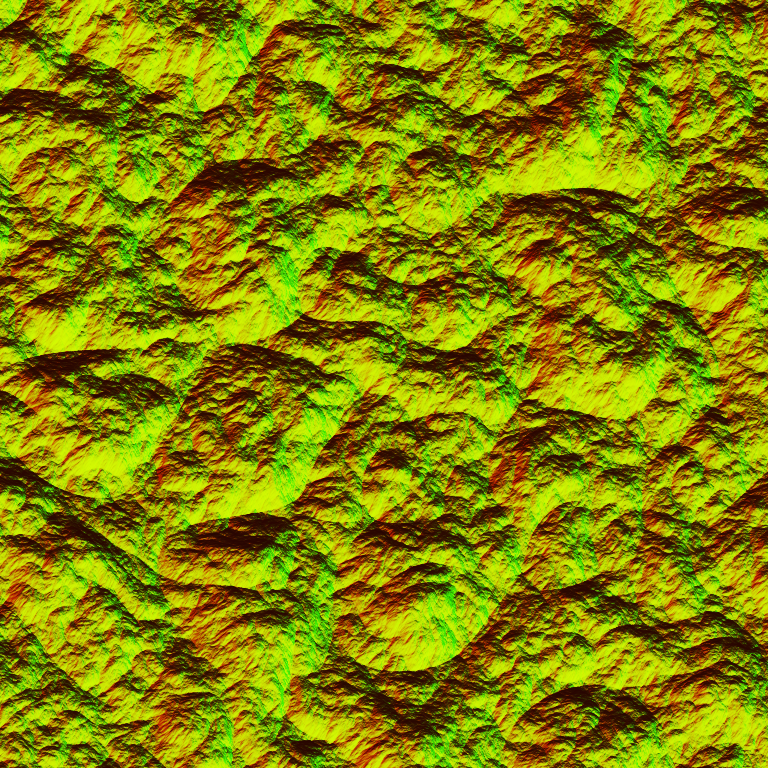
Give the GLSL for this texture, as a Shadertoy shader.

```glsl
// Rugged rock relief under two coloured lights.
// Folded noise octaves form sharp ridges; a green and a red light from
// slightly different sides shade the slopes lime, brown and dark green.

const int OCTAVES = 7;
const float BASE_CELLS = 4.6;       // largest folds across the canvas
const float GAIN = 0.48;            // height kept from octave to octave
const float SLOPE_STEP = 0.0016;    // slope sampling distance, canvas units
const float STEEPNESS = 0.78;

const vec2 GREEN_LIGHT = vec2(-0.30, 0.95);
const vec2 RED_LIGHT = vec2(0.34, 0.94);
const vec2 STREAK = vec2(0.13, 0.22);   // drags fine detail along the slopes

const vec3 SHADOW = vec3(0.15, 0.01, 0.005);
const vec3 LIT = vec3(0.85, 1.0, 0.012);

// Random unit vector for a lattice corner
vec2 cornerDirection(vec2 cell) {
    vec3 k = fract(cell.xyx * vec3(0.1031, 0.1030, 0.0973));
    k += dot(k, k.yzx + 33.33);
    float angle = 6.28318 * fract((k.x + k.y) * k.z);
    return vec2(cos(angle), sin(angle));
}

float cornerSlope(vec2 cell, vec2 local, vec2 corner) {
    return dot(cornerDirection(cell + corner), local - corner);
}

float gradientNoise(vec2 p) {
    vec2 cell = floor(p);
    vec2 f = p - cell;
    vec2 u = f * f * f * (f * (f * 6.0 - 15.0) + 10.0);
    float low = mix(cornerSlope(cell, f, vec2(0, 0)),
                    cornerSlope(cell, f, vec2(1, 0)), u.x);
    float high = mix(cornerSlope(cell, f, vec2(0, 1)),
                     cornerSlope(cell, f, vec2(1, 1)), u.x);
    return mix(low, high, u.y);
}

vec2 rotate(vec2 p, float angle) {
    float c = cos(angle), s = sin(angle);
    return vec2(c * p.x - s * p.y, s * p.x + c * p.y);
}

// Ridged height; each octave is displaced by the coarser ones
float rockHeight(vec2 p) {
    float height = 0.0;
    float amplitude = 1.0;
    float frequency = 1.0;
    for (int i = 0; i < OCTAVES; i++) {
        float octave = float(i);
        vec2 q = rotate(p + STREAK * height, octave * 1.1) * frequency;
        height -= amplitude * abs(gradientNoise(q + 17.3 * octave + 40.0));
        amplitude *= GAIN;
        frequency *= 2.0;
    }
    return height;
}

vec2 rockSlope(vec2 p, float stepSize) {
    float here = rockHeight(p);
    float right = rockHeight(p + vec2(stepSize, 0.0));
    float above = rockHeight(p + vec2(0.0, stepSize));
    return (vec2(right, above) - here) / stepSize;
}

// Soft light response from 0 (turned away) to 1 (facing the light)
float facing(vec2 slope, vec2 light) {
    float tilt = -dot(slope, light);
    return 0.5 + 0.5 * tilt * inversesqrt(1.0 + tilt * tilt);
}

void mainImage(out vec4 fragColor, in vec2 fragCoord) {
    vec2 uv = fragCoord / iResolution.y;
    vec2 slope = STEEPNESS * rockSlope(uv * BASE_CELLS, SLOPE_STEP * BASE_CELLS);

    float red = facing(slope, RED_LIGHT);
    float green = facing(slope, GREEN_LIGHT);
    vec3 color = mix(SHADOW, LIT, vec3(red, green, green));
    fragColor = vec4(color, 1.0);
}
```
